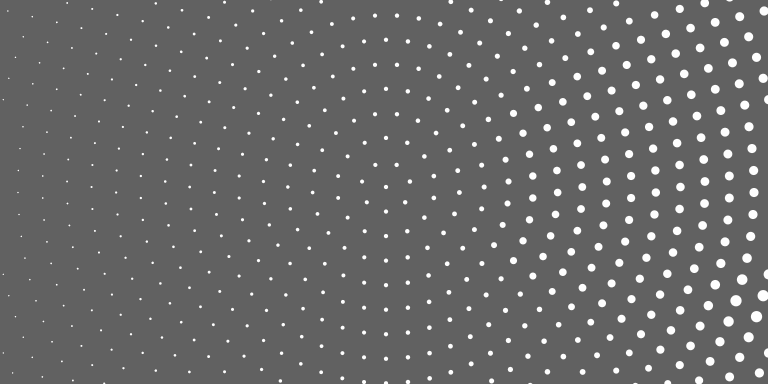
This pattern is drawn by a Shadertoy shader. Its source:

```glsl
// Concentric rings of white dots on grey, growing from left to right.

// All lengths are in canvas heights.
const vec3 GREY = vec3(0.38);
const vec3 WHITE = vec3(0.995);
const vec2 CENTER = vec2(1.0052, 0.5130);
const float RING_STEP = 0.0639;
const float DOTS_PER_STEP = 7.0;      // ring k holds 7k dots
const float MIN_RADIUS = 0.00156;
const float GROWTH = 0.0039;          // radius gained per unit of x
const float FAN_GAIN = 0.0026;        // extra radius in the right-hand fan
const float SWELL_GAIN = 0.0034;      // extra radius near the lower right
const vec2 SWELL_CENTER = vec2(1.95, 0.21);
const float SWELL_SIZE = 0.09;
const float TAU = 6.28319;

// Centre of the dot nearest to p, relative to the ring centre.
vec2 nearestDot(vec2 p) {
    float ring = round(length(p) / RING_STEP);
    float count = max(DOTS_PER_STEP * ring, 1.0);
    float angle = atan(p.x, -p.y);    // measured from straight down
    angle = round(angle * count / TAU) * TAU / count;
    return ring * RING_STEP * vec2(sin(angle), -cos(angle));
}

// Dot radius, constant over each dot since it depends on its centre only.
float dotRadius(vec2 dotPos) {
    vec2 place = dotPos + CENTER;
    float slope = atan(abs(dotPos.y), dotPos.x + 1e-5);
    float fan = smoothstep(0.27, 0.38, length(dotPos))
              * (1.0 - smoothstep(0.50, 0.66, slope));
    vec2 offset = (place - SWELL_CENTER) / SWELL_SIZE;
    float swell = exp(-dot(offset, offset));
    return MIN_RADIUS + GROWTH * max(place.x, 0.0)
         + FAN_GAIN * fan + SWELL_GAIN * swell;
}

void mainImage(out vec4 fragColor, in vec2 fragCoord) {
    vec2 p = fragCoord / iResolution.y - CENTER;
    float pixel = 1.0 / iResolution.y;

    // Antialiased disc
    vec2 dotPos = nearestDot(p);
    float edge = dotRadius(dotPos) - length(p - dotPos);
    float coverage = clamp(0.5 + edge / pixel, 0.0, 1.0);

    fragColor = vec4(mix(GREY, WHITE, coverage), 1.0);
}
```
